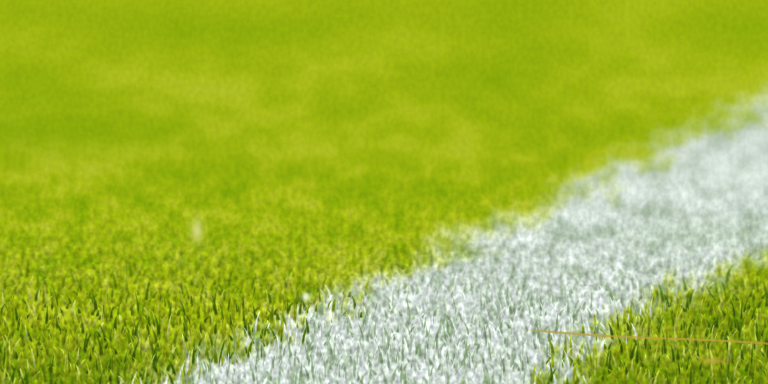
Give the GLSL for this texture, as a Shadertoy shader.

```glsl
// Sunlit turf with a painted white stripe, seen low with a shallow focus.
// Soft gradient noise forms the distance; rows of tapered blades, drawn back
// to front and sharper toward the viewer, form the foreground.

const vec3 LIME = vec3(0.65, 0.725, 0.07);
const vec3 LEAF = vec3(0.50, 0.645, 0.03);
const vec3 PALE_LEAF = vec3(0.74, 0.79, 0.28);
const vec3 DARK_LEAF = vec3(0.25, 0.41, 0.04);
const vec3 CHALK = vec3(0.81, 0.86, 0.82);
const vec3 CHALK_LIGHT = vec3(0.94, 0.97, 0.97);
const vec3 CHALK_SHADE = vec3(0.54, 0.66, 0.47);
const vec3 STRAW = vec3(0.74, 0.62, 0.27);
const int ROWS = 44;
const float FAR_ROW = 0.44;      // height of the most distant blade row
const float NEAR_ROW = -0.04;    // height of the closest blade row
const float FOCUS = 0.10;        // height of the sharpest turf
const float GRAIN = 0.30;        // contrast of the fine mottling

float hash(vec2 p) {
    vec3 q = fract(p.xyx * 0.1031);
    q += dot(q, q.yzx + 33.33);
    return fract((q.x + q.y) * q.z);
}

vec2 gradientAt(vec2 cell) {
    float a = 6.2832 * hash(cell);
    return vec2(cos(a), sin(a));
}

// Gradient noise, roughly -0.7 to 0.7
float noise(vec2 p) {
    vec2 i = floor(p), f = fract(p);
    vec2 u = f * f * f * (f * (f * 6.0 - 15.0) + 10.0);
    vec2 e = vec2(1.0, 0.0);
    float low = mix(dot(gradientAt(i), f),
                    dot(gradientAt(i + e.xy), f - e.xy), u.x);
    float high = mix(dot(gradientAt(i + e.yx), f - e.yx),
                     dot(gradientAt(i + e.xx), f - e.xx), u.x);
    return mix(low, high, u.y);
}

float glow(vec2 p, vec2 center, vec2 size) {
    vec2 d = (p - center) / size;
    return exp(-dot(d, d));
}

// Painted band between a straight left edge and a curved right edge
float stripeMask(vec2 p) {
    float y = max(p.y, -0.05);
    float ragged = 0.13 * noise(p * vec2(9.0, 14.0)) + 0.10 * noise(p * vec2(26.0, 31.0));
    float soft = mix(0.13, 0.17, clamp(y * 1.4, 0.0, 1.0));
    float left = p.x - (0.40 + 2.15 * y) + ragged;
    float right = 1.43 + 0.6 * y + 3.3 * y * y - p.x + ragged;
    return smoothstep(-soft, soft, left) * smoothstep(-soft, soft, right);
}

// Out-of-focus ground: detail fades with distance
vec3 blurredGround(vec2 p, float stripe) {
    float broad = noise(p * vec2(2.6, 7.0) + 4.0);
    float medium = noise(p * vec2(12.0, 19.0)) * smoothstep(1.2, 0.3, p.y);
    float fine = noise(p * vec2(40.0, 33.0)) * smoothstep(0.75, 0.25, p.y);
    float tone = 0.45 * broad + 0.55 * medium + 0.7 * fine;
    vec3 grass = mix(LIME, LEAF, clamp(0.25 - 1.4 * tone, 0.0, 1.0));
    grass = mix(grass, PALE_LEAF, clamp(1.0 * tone, 0.0, 0.7));
    grass = mix(grass, LEAF, 0.6 * glow(p, vec2(0.0, 0.66), vec2(0.4, 0.06)));
    grass = mix(grass, DARK_LEAF, 0.45 * smoothstep(0.2, 0.0, p.y)
                + 0.45 * glow(p, vec2(1.87, 0.18), vec2(0.15, 0.06)));
    vec3 paint = CHALK + 0.14 * (medium + fine) + 0.04 * broad;
    float thin = 0.3 * glow(p, vec2(1.82, 0.39), vec2(0.18, 0.03));
    thin += 0.6 * clamp(-medium - 0.6 * fine, 0.0, 1.0);
    return mix(grass, mix(paint, CHALK_SHADE, thin), stripe);
}

// One row of leaning, tapered blades; returns the colour laid over "under"
vec3 bladeRow(vec3 under, vec2 p, float row, float baseY, float pixel) {
    float depth = clamp(baseY / FAR_ROW, 0.0, 1.0);
    float height = mix(0.052, 0.030, depth);
    if (p.y < baseY - 0.02 || p.y > baseY + 1.6 * height) return under;
    float spacing = mix(0.018, 0.015, depth);
    float soft = max(pixel, 0.001 + 0.035 * max(abs(baseY - FOCUS) - 0.04, 0.0));
    float opacity = 0.95 * smoothstep(FAR_ROW, 0.12, baseY);
    float cell = floor(p.x / spacing + 0.37 * row);
    for (float k = -1.0; k <= 1.0; k++) {
        vec2 id = vec2(cell + k, row + 17.0);
        float r1 = hash(id), r2 = hash(id + 71.3), r3 = hash(id + 153.7);
        float rootX = (cell + k + r1 - 0.37 * row) * spacing;
        float tall = height * mix(0.4, 1.4, r2 * r2);
        float t = (p.y - baseY - 0.016 * (r3 - 0.5)) / tall;
        float lean = (fract(r3 * 5.0) - 0.5) * 2.0 * spacing;
        float slope = 2.0 * lean * t / tall;
        float side = abs(p.x - rootX - lean * t * t) / sqrt(1.0 + slope * slope);
        float width = mix(0.0020, 0.0045, fract(r1 * 9.0)) * (1.0 - t * t);
        float cover = smoothstep(soft, -soft, side - width);
        cover *= smoothstep(-0.1, 0.2, t) * smoothstep(1.02, 0.85, t);
        float chance = fract(r2 * 17.0 + r3 * 3.0);
        float painted = step(0.14 + 0.74 * chance, 0.93 * stripeMask(vec2(rootX, baseY + 0.02)));
        float light = fract(r1 * 7.0 + r2 * 13.0);
        vec3 green = mix(DARK_LEAF, LIME, smoothstep(0.0, 0.6, light));
        green = mix(green, vec3(0.83, 0.87, 0.45), smoothstep(0.7, 1.0, light));
        vec3 white = mix(CHALK_SHADE, CHALK_LIGHT, smoothstep(0.0, 0.8, light));
        vec3 blade = mix(green * mix(0.65, 1.1, t), white * mix(0.82, 1.04, t), painted);
        under = mix(under, blade, cover * opacity);
    }
    return under;
}

void mainImage(out vec4 fragColor, in vec2 fragCoord) {
    vec2 p = fragCoord / iResolution.y;
    float pixel = 1.0 / iResolution.y;
    vec3 color = blurredGround(p, stripeMask(p));
    for (int i = 0; i < ROWS; i++) {
        float nearness = float(i) / float(ROWS - 1);
        color = bladeRow(color, p, float(i), mix(FAR_ROW, NEAR_ROW, nearness), pixel);
    }
    // Mottling, strongest near the focus and faint in the distance
    float grain = noise(p * vec2(75.0, 60.0)) + 0.5 * noise(p * vec2(120.0, 110.0));
    color *= 1.0 + GRAIN * grain * mix(0.16, 1.0, smoothstep(0.6, 0.15, p.y));
    // Stray pale flecks and a thin dry stalk
    color = mix(color, vec3(0.86, 0.87, 0.57), 0.8 * glow(p, vec2(0.513, 0.40), vec2(0.016, 0.032)));
    color = mix(color, CHALK_LIGHT, 0.9 * glow(p, vec2(0.797, 0.227), vec2(0.011)));
    float stalk = abs(p.y - 0.14 + 0.06 * (p.x - 1.38) + 0.003 * sin(9.0 * p.x));
    color = mix(color, STRAW, 0.7 * smoothstep(0.002 + pixel, 0.001, stalk) * smoothstep(1.36, 1.42, p.x));
    color = mix(color, STRAW, 0.7 * glow(p, vec2(1.86, 0.06), vec2(0.035, 0.007)));
    fragColor = vec4(clamp(color, 0.0, 1.0), 1.0);
}
```
